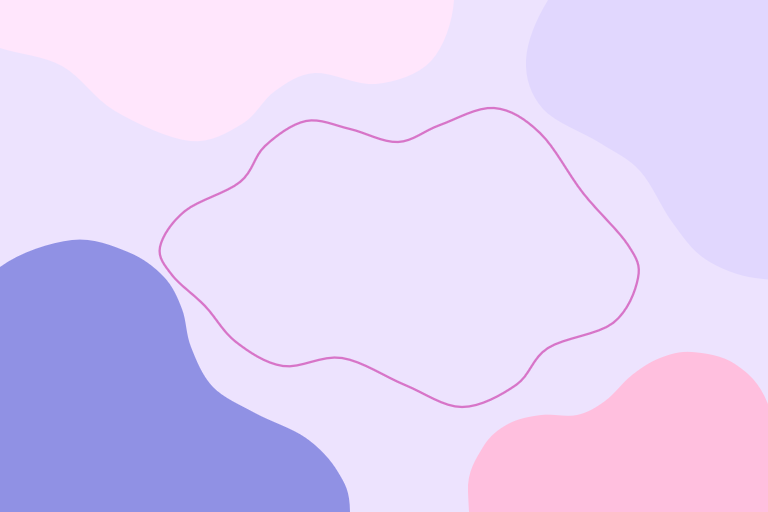
Write a Shadertoy shader that draws this background.

```glsl
#define GRID vec2(768.0, 512.0)
#define STEPS 8
#define LINE_WIDTH 2.3
#define BACKDROP vec3(0.930, 0.890, 0.998)
#define BLUSH vec3(1.000, 0.900, 0.988)
#define LAVENDER vec3(0.882, 0.845, 0.998)
#define PERIWINKLE vec3(0.564, 0.568, 0.896)
#define ROSE vec3(1.000, 0.750, 0.870)
#define ORCHID vec3(0.845, 0.460, 0.785)

// Smooth curve between b and c, with a and d as neighbours
vec2 spline(vec2 a, vec2 b, vec2 c, vec2 d, float t) {
    return b + 0.5 * t * (c - a + t * (2.0 * a - 5.0 * b + 4.0 * c - d
             + t * (3.0 * (b - c) + d - a)));
}

// Updates squared distance and inside/outside sign along one curve span
void traceSpan(vec2 p, vec2 a, vec2 b, vec2 c, vec2 d,
               inout float nearest, inout float side) {
    vec2 start = b;
    for (int i = 1; i <= STEPS; i++) {
        vec2 end = spline(a, b, c, d, float(i) / float(STEPS));
        vec2 edge = end - start, w = p - start;
        vec2 gap = w - edge * clamp(dot(w, edge) / dot(edge, edge), 0.0, 1.0);
        nearest = min(nearest, dot(gap, gap));
        if ((start.y > p.y) != (end.y > p.y)
            && w.x < edge.x * w.y / edge.y) side = -side;
        start = end;
    }
}

// Signed distance to a soft corner shape, negative inside
float blobDistance(vec2 p, vec2 k[14]) {
    float nearest = 1e9, side = 1.0;
    for (int i = 0; i < 14; i++)
        traceSpan(p, k[i], k[(i + 1) % 14], k[(i + 2) % 14], k[(i + 3) % 14],
                  nearest, side);
    return side * sqrt(nearest);
}

// Signed distance to the central outline
float outlineDistance(vec2 p, vec2 k[23]) {
    float nearest = 1e9, side = 1.0;
    for (int i = 0; i < 23; i++)
        traceSpan(p, k[i], k[(i + 1) % 23], k[(i + 2) % 23], k[(i + 3) % 23],
                  nearest, side);
    return side * sqrt(nearest);
}

float coverage(float dist, float pixel) {
    return clamp(0.5 - dist / pixel, 0.0, 1.0);
}

void mainImage(out vec4 fragColor, in vec2 fragCoord) {
    // Design grid with y running down from the top edge
    vec2 uv = fragCoord / iResolution.xy;
    vec2 p = vec2(uv.x, 1.0 - uv.y) * GRID;
    float pixel = GRID.y / iResolution.y;

    // Corner shapes, closed beyond the canvas
    float topLeft = blobDistance(p, vec2[14](
        vec2(-70, -80), vec2(-60, 26), vec2(0, 48), vec2(62, 66),
        vec2(115, 111), vec2(190, 141), vec2(242, 124), vec2(275, 91),
        vec2(315, 73), vec2(376, 84), vec2(431, 61), vec2(454, 0),
        vec2(440, -70), vec2(200, -120)));
    float topRight = blobDistance(p, vec2[14](
        vec2(600, -60), vec2(548, 0), vec2(526, 60), vec2(543, 109),
        vec2(600, 143), vec2(640, 171), vec2(672, 222), vec2(705, 259),
        vec2(755, 278), vec2(800, 270), vec2(860, 200), vec2(860, 0),
        vec2(820, -100), vec2(700, -120)));
    float bottomLeft = blobDistance(p, vec2[14](
        vec2(-50, 330), vec2(0, 267), vec2(72, 240), vec2(128, 252),
        vec2(164, 277), vec2(182, 309), vec2(191, 347), vec2(213, 387),
        vec2(255, 413), vec2(306, 438), vec2(338, 472), vec2(350, 512),
        vec2(340, 600), vec2(-80, 620)));
    float bottomRight = blobDistance(p, vec2[14](
        vec2(490, 570), vec2(468, 492), vec2(483, 447), vec2(508, 424),
        vec2(541, 415), vec2(577, 415), vec2(605, 401), vec2(632, 375),
        vec2(660, 358), vec2(692, 352), vec2(735, 364), vec2(768, 404),
        vec2(790, 500), vec2(600, 640)));

    // Thin wavy frame
    float frame = outlineDistance(p, vec2[23](
        vec2(160, 247), vec2(185, 211), vec2(240, 182), vec2(265, 146),
        vec2(306, 121), vec2(350, 129), vec2(398, 142), vec2(440, 125),
        vec2(494, 108), vec2(540, 133), vec2(583, 193), vec2(628, 245),
        vec2(638, 278), vec2(613, 323), vec2(548, 348), vec2(516, 385),
        vec2(462, 407), vec2(405, 385), vec2(342, 358), vec2(283, 366),
        vec2(236, 342), vec2(205, 306), vec2(172, 275)));

    // Flat layers, frame on top
    vec3 color = mix(BACKDROP, BLUSH, coverage(topLeft, pixel));
    color = mix(color, LAVENDER, coverage(topRight, pixel));
    color = mix(color, PERIWINKLE, coverage(bottomLeft, pixel));
    color = mix(color, ROSE, coverage(bottomRight, pixel));
    color = mix(color, ORCHID, coverage(abs(frame) - 0.5 * LINE_WIDTH, pixel));
    fragColor = vec4(color, 1.0);
}
```
